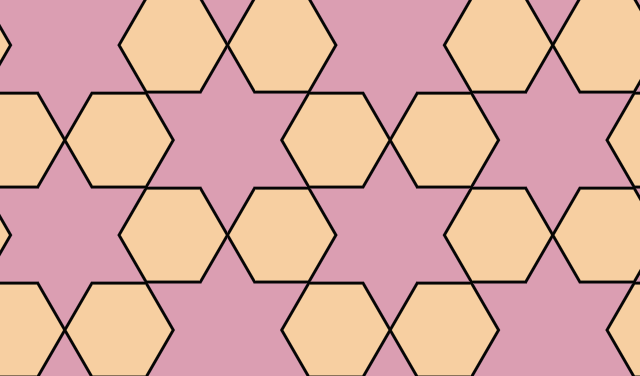
Give the GLSL for this pattern, as a Shadertoy shader.

```glsl
// Pairs of outlined hexagons meeting at a point, in staggered rows that leave
// six-pointed stars between them. Each row is a repeated, mirrored hexagon
// distance; neighbouring rows are combined so that their outlines overlap.

const float RADIUS = 0.1442;      // hexagon centre to corner, in canvas heights
const float ROW_STEP = 0.2526;    // slightly more than one hexagon height

// Signed distance to a flat-topped hexagon, with sharp corners
float hexagon(vec2 p, float radius) {
    p = abs(p);
    return max(p.y, dot(p, vec2(0.8660, 0.5))) - radius * 0.8660;
}

// Distance to the hexagon pairs of one row; odd rows shift by half a period
float hexagonRow(vec2 p, float row) {
    float period = 6.0 * RADIUS;
    float x = p.x - 0.5 * period * mod(row, 2.0);
    x = abs(mod(x + 0.5 * period, period) - 0.5 * period);
    return hexagon(vec2(x - RADIUS, p.y - row * ROW_STEP), RADIUS);
}

void mainImage(out vec4 fragColor, in vec2 fragCoord) {
    float pixel = 1.0 / iResolution.y;
    vec2 p = fragCoord * pixel - vec2(0.1724, 0.1222);

    // Nearest fill and outline among this row and its neighbours
    float nearestRow = floor(p.y / ROW_STEP + 0.5);
    float fill = 1e3;
    float outline = 1e3;
    for (int i = -1; i <= 1; i++) {
        float d = hexagonRow(p, nearestRow + float(i));
        fill = min(fill, d);
        outline = min(outline, abs(d) - 0.0039);
    }

    // Pink stars, peach hexagons, black lines
    vec3 color = vec3(0.86, 0.62, 0.70);
    color = mix(color, vec3(0.97, 0.81, 0.63), smoothstep(0.7 * pixel, -0.7 * pixel, fill));
    color = mix(color, vec3(0.02), smoothstep(0.7 * pixel, -0.7 * pixel, outline));
    fragColor = vec4(color, 1.0);
}
```
